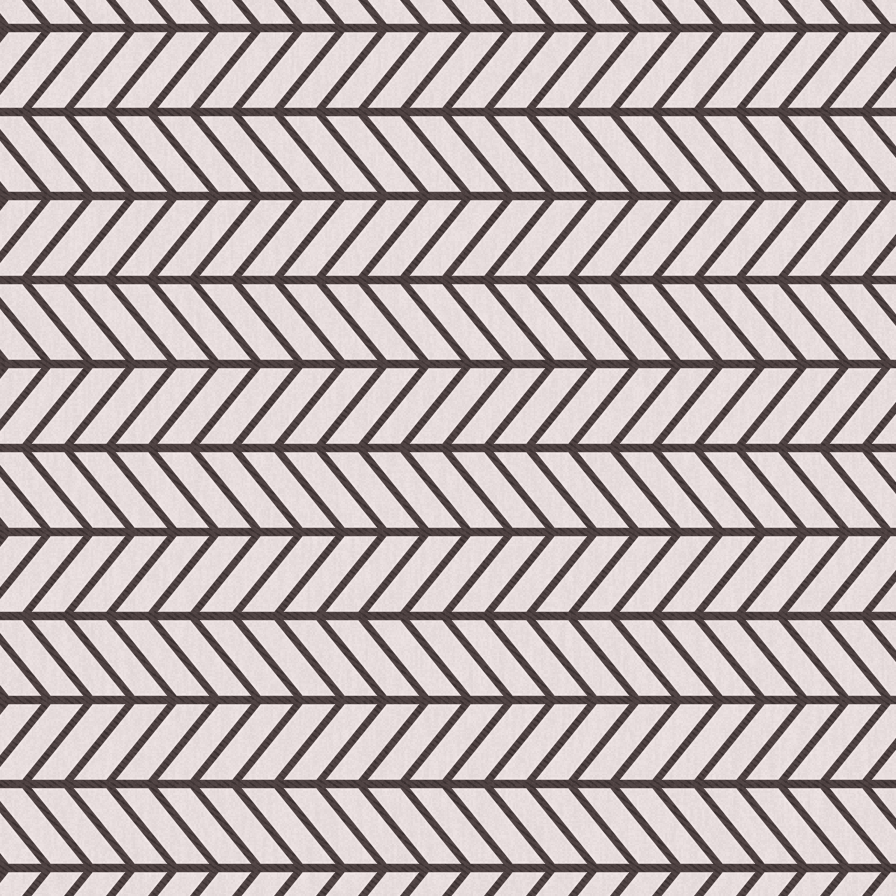
Write a three.js fragment shader that draws this pattern.

```glsl
// Woven herringbone: dark twill chevrons and horizontal bars on pale pink cloth.
varying vec2 vUv;

const float ROW_PITCH = 0.09375;      // 10 2/3 rows up the canvas
const float COLUMN_PITCH = 0.046875;  // 21 1/3 slats across
const float ROW_ORIGIN = 0.03125;
const float SLANT_ORIGIN = 0.0264;
const float SLANT_RUN = 0.0755;       // sideways travel of a slat per row
const float BAR_WIDTH = 0.0095;
const float SLAT_WIDTH = 0.0106;
const float THREADS = 512.0;

const vec3 CLOTH = vec3(0.905, 0.865, 0.865);
const vec3 INK_LIGHT = vec3(0.315, 0.265, 0.265);
const vec3 INK_DARK = vec3(0.235, 0.195, 0.195);

float hash(vec2 p) {
  vec3 q = fract(vec3(p.xyx) * 0.1031);
  q += dot(q, q.yzx + 33.33);
  return fract((q.x + q.y) * q.z);
}

float valueNoise(vec2 p) {
  vec2 cell = floor(p);
  vec2 f = fract(p);
  f = f * f * (3.0 - 2.0 * f);
  float low = mix(hash(cell), hash(cell + vec2(1.0, 0.0)), f.x);
  float high = mix(hash(cell + vec2(0.0, 1.0)), hash(cell + vec2(1.0)), f.x);
  return mix(low, high, f.y);
}

// Distance to the nearest of a set of evenly spaced lines
float repeatedLine(float x, float pitch) {
  return abs(fract(x / pitch + 0.5) - 0.5) * pitch;
}

// Signed distance to the bars and the slats between them
float herringbone(vec2 p) {
  float y = p.y - ROW_ORIGIN;
  float bars = repeatedLine(y, ROW_PITCH) - 0.5 * BAR_WIDTH;

  // A triangle wave reverses the slant on every row
  float zigzag = abs(mod(y / ROW_PITCH, 2.0) - 1.0);
  float x = p.x - SLANT_ORIGIN - SLANT_RUN * zigzag;
  float slope = SLANT_RUN / ROW_PITCH;
  float slats = repeatedLine(x, COLUMN_PITCH) * inversesqrt(1.0 + slope * slope);
  return min(bars, slats - 0.5 * SLAT_WIDTH * 0.78);
}

vec3 clothColor(vec2 p) {
  float thread = hash(floor(p * THREADS)) - 0.5;
  float streak = valueNoise(p * vec2(340.0, 45.0)) - 0.5;
  return CLOTH + 0.035 * thread + 0.025 * streak;
}

vec3 inkColor(vec2 p) {
  float rib = 0.5 + 0.5 * sin(6.2832 * dot(p, vec2(110.0, 155.0)));
  float wear = valueNoise(p * 260.0);
  float shade = smoothstep(0.5, 1.0, 0.65 * rib + 0.45 * wear);
  float fleck = hash(floor(p * THREADS) + 71.0) - 0.5;
  return mix(INK_LIGHT, INK_DARK, shade) + 0.035 * fleck;
}

void main() {
  float edge = 0.7 * max(fwidth(vUv.x), fwidth(vUv.y));
  float d = herringbone(vUv);
  float ink = 1.0 - smoothstep(-edge, edge, d);

  // Pale rim where the cloth meets the ink
  float rim = 1.0 - smoothstep(0.001, 0.003, d);
  vec3 cloth = clothColor(vUv) + 0.035 * rim;
  gl_FragColor = vec4(mix(cloth, inkColor(vUv), ink), 1.0);
}
```
